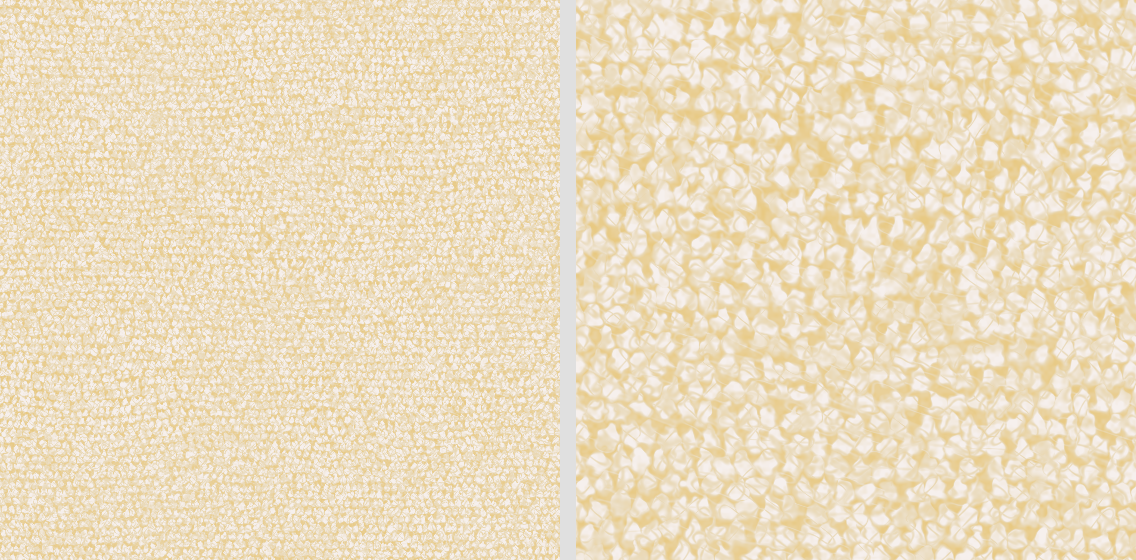
Left, the full canvas; right, a detail of the centre.
This texture is drawn by a three.js fragment shader. Its source:

```glsl
// Pale woven cloth: ragged white tufts in staggered rows on golden sand, crossed by hair-fine threads.
varying vec2 vUv;

const vec3 GOLD = vec3(0.91, 0.785, 0.50);
const vec3 SAND = vec3(0.918, 0.86, 0.745);
const vec3 WHITE = vec3(0.965, 0.94, 0.93);
const float SAND_TONE = 0.57;            // tone at which the ramp reaches SAND
const vec2 WEAVE = vec2(80.0, 68.0);     // tufts across and up
const vec2 TUFT_RADIUS = vec2(0.39, 0.46);
const float TUFT_TAPER = 0.36;           // narrowing towards the top
const float TUFT_SOFTNESS = 0.16;
const float JITTER = 0.3;
const float RAGGEDNESS = 0.36;
const float TUFT_TONE = 0.97;
const float GAP_TONE = 0.48;
const float GAP_DEPTH = 0.36;
const float THREAD_WIDTH = 0.15;
const float THREAD_SHADE = 0.42;
const float THREAD_LIGHT = 0.26;
const float GRAIN = 0.26;

vec2 hash2(vec2 p) {
  vec3 q = fract(p.xyx * vec3(0.1031, 0.1030, 0.0973));
  q += dot(q, q.yzx + 33.33);
  return fract((q.xx + q.yz) * q.zy);
}

float noise(vec2 p) {
  vec2 i = floor(p), f = fract(p);
  f = f * f * (3.0 - 2.0 * f);
  float low = mix(hash2(i).x, hash2(i + vec2(1.0, 0.0)).x, f.x);
  float high = mix(hash2(i + vec2(0.0, 1.0)).x, hash2(i + vec2(1.0, 1.0)).x, f.x);
  return mix(low, high, f.y);
}

vec2 noise2(vec2 p) {
  return vec2(noise(p), noise(p + vec2(57.3, 131.7))) - 0.5;
}

vec2 rotate(vec2 p, float angle) {
  float c = cos(angle), s = sin(angle);
  return vec2(c * p.x - s * p.y, s * p.x + c * p.y);
}

// Thin contour lines of a noise field
float thread(vec2 p) {
  return 1.0 - smoothstep(0.0, THREAD_WIDTH, abs(noise(p) - 0.5));
}

// Positive inside the nearest tuft, negative in the gaps
float tuftLevel(vec2 g) {
  float level = -1.0;
  for (int y = -1; y <= 1; y++) {
    float row = floor(g.y) + float(y);
    float shift = 0.5 * mod(row, 2.0) + 0.3 * hash2(vec2(row, 7.0)).x;
    float column = floor(g.x - shift);
    for (int x = -1; x <= 1; x++) {
      vec2 id = vec2(column + float(x), row);
      vec2 d = g - id - vec2(shift, 0.0) - 0.5 - JITTER * (hash2(id + 19.0) - 0.5);
      d = rotate(d, 0.6 * (hash2(id + 83.0).x - 0.5));
      vec2 radius = TUFT_RADIUS * (0.85 + 0.3 * hash2(id + 41.0));
      radius.x -= TUFT_TAPER * clamp(d.y, -0.5, 0.5);
      level = max(level, 1.0 - length(d / radius));
    }
  }
  return level;
}

void main() {
  vec2 p = vUv + 4.0;

  // Slow drift and finer wander of the weave
  vec2 warped = p + 0.018 * noise2(p * 5.0) + 0.007 * noise2(p * 15.0);
  float patchTone = noise(p * 7.0) - 0.5;

  // Tufts with ragged outlines
  vec2 g = warped * WEAVE + RAGGEDNESS * noise2(p * 230.0);
  float level = tuftLevel(g);
  float tuft = smoothstep(-TUFT_SOFTNESS, TUFT_SOFTNESS, level);
  float depth = smoothstep(0.0, 0.4, -level);

  // Scribbled threads: two diagonals and long, patchy horizontals
  float diagonals = max(thread(rotate(warped, 0.7) * vec2(85.0, 170.0)),
                        thread(rotate(warped, -0.9) * vec2(80.0, 165.0) + 31.0));
  float strands = thread(warped * vec2(30.0, 135.0) + 73.0);
  strands *= 0.7 * smoothstep(0.35, 0.75, noise(p * 9.0 + 11.0));
  float shade = max(diagonals, strands);
  float light = thread(rotate(warped, 0.35) * vec2(95.0, 185.0) + 97.0);

  // Tone from gap, tuft, threads and grain
  float gapTone = GAP_TONE - GAP_DEPTH * depth * (0.9 + 0.5 * patchTone) + THREAD_LIGHT * light;
  float tuftTone = TUFT_TONE - THREAD_SHADE * shade;
  float tone = mix(gapTone, tuftTone, tuft);
  tone += GRAIN * (noise(p * 380.0) - 0.5) + 0.03 * patchTone;
  tone = clamp(tone, 0.0, 1.0);

  vec3 color = mix(GOLD, SAND, min(tone / SAND_TONE, 1.0));
  color = mix(color, WHITE, max((tone - SAND_TONE) / (1.0 - SAND_TONE), 0.0));
  gl_FragColor = vec4(color, 1.0);
}
```
